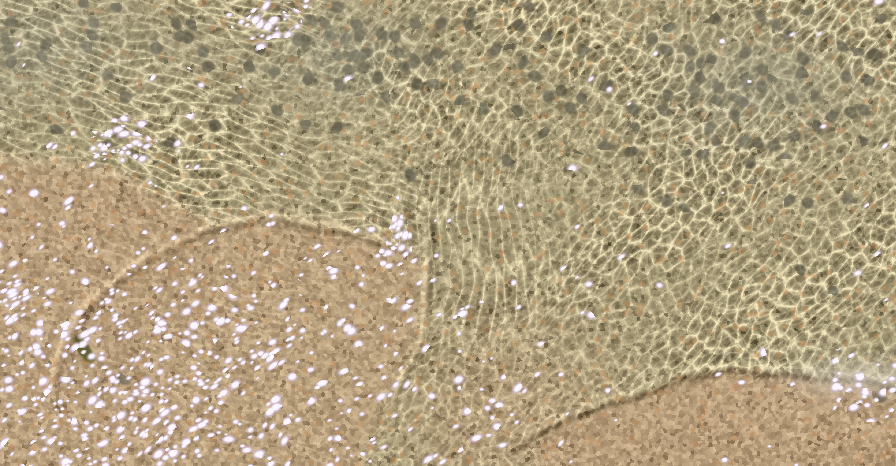
Reproduce this texture procedurally as a Shadertoy shader.

```glsl
// Sunlit shallow water rippling over a sandy shore, with pebbles and glints.

const vec3 SHADE  = vec3(0.41, 0.35, 0.255);
const vec3 SUNLIT = vec3(0.93, 0.86, 0.71);
const vec3 STONE  = vec3(0.36, 0.35, 0.29);
const vec3 ORANGE = vec3(0.77, 0.56, 0.36);
const vec3 LILAC  = vec3(0.81, 0.73, 0.84);
const vec3 GLINT  = vec3(0.99, 0.97, 1.0);
const vec3 LEAF   = vec3(0.32, 0.34, 0.14);

vec2 hash2(vec2 p) {
    vec3 q = fract(p.xyx * vec3(0.1031, 0.1030, 0.0973));
    q += dot(q, q.yzx + 33.33);
    return fract((q.xx + q.yz) * q.zy);
}

// Cellular noise: nearest distance, second distance, two random values per cell.
vec4 cellular(vec2 p) {
    vec2 cell = floor(p), f = p - cell;
    vec4 result = vec4(9.0, 9.0, 0.0, 0.0);
    for (int y = -1; y <= 1; y++)
    for (int x = -1; x <= 1; x++) {
        vec2 o = vec2(x, y);
        float d = length(o + 0.1 + 0.8 * hash2(cell + o) - f);
        if (d < result.x) result = vec4(d, result.x, hash2(cell + o + 57.0));
        else result.y = min(result.y, d);
    }
    return result;
}

// Layered sines that bend straight lines into ripples.
vec2 sway(vec2 p, float freq, float amp) {
    vec2 s = sin(p.yx * freq + vec2(0.7, 2.1) + 2.0 * sin(p * freq * 0.37));
    return p + amp * (s + 0.45 * sin(p.yx * freq * 2.3 + s.yx * 1.7));
}

vec2 turn(vec2 p, float a) {
    return mat2(cos(a), -sin(a), sin(a), cos(a)) * p;
}

// Bright net of refracted light, centred around zero.
float caustic(vec2 p, float angle, vec2 freq, float sharpness) {
    vec4 c = cellular(turn(p, angle) * freq);
    return exp(-sharpness * (c.y - c.x)) - 0.33;
}

float blob(vec2 p, vec2 centre, vec2 radius) {
    vec2 d = (p - centre) / radius;
    return exp(-dot(d, d));
}

float band(float d, float width) { return exp(-d * d / (width * width)); }

float below(float d, float blur) { return 1.0 - smoothstep(-blur, blur, d); }

// Glints: x is the halo, y the white core.
vec2 glints(vec2 p, float freq, float density) {
    vec4 c = cellular(turn(p, 0.5) * freq * vec2(0.8, 1.2));
    float size = step(c.z, density) * (0.25 + 0.35 * c.w);
    return vec2(below(c.x - size, 0.14), below(c.x - size * 0.65, 0.12)) * step(0.01, size);
}

void mainImage(out vec4 fragColor, in vec2 fragCoord) {
    vec2 p = fragCoord / iResolution.y;
    vec2 w = sway(p, 21.0, 0.007);
    vec2 edge = sway(p, 17.0, 0.006);

    // Signed distances to the thin edges of the waves
    float arc = (length((edge - vec2(0.6, 0.1)) / vec2(0.5, 0.43)) - 1.0) * 0.45;
    float seam = edge.x - 0.917 + 0.65 * pow(0.47 - edge.y, 2.0);
    float inlet = edge.y - 0.665 + 0.7 * edge.x * edge.x;
    float beach = edge.y - 0.2 + 0.56 * pow(edge.x - 1.65, 2.0);

    // Where the water is thin, and where each ripple direction rules
    float pool = below(arc, 0.04) * below(seam, 0.04);
    float bank = below(inlet, 0.03) * below(p.x - 0.47, 0.07);
    float sand = below(beach, 0.02) * smoothstep(1.05, 1.2, p.x);
    float dry = max(max(pool * 0.87, bank * 0.92), sand);
    dry = max(dry, 0.65 * blob(p, vec2(1.08, 0.1), vec2(0.23, 0.2)));
    float fan = blob(p, vec2(1.03, 0.45), vec2(0.17, 0.25));
    float left = below(p.x - 0.82 + 0.15 * sin(p.y * 9.0), 0.2);

    // Ripples
    float net = caustic(w, 0.95, vec2(23.0, 39.0), 5.0);
    float fine = caustic(w + 3.1, 0.6, vec2(36.0, 60.0), 4.5);
    float flat_ = caustic(w, -0.28, vec2(15.0, 52.0), 4.5);
    vec2 spread = vec2((w.x - 1.03) / (1.0 + 0.8 * (0.45 - w.y)), w.y);
    float streaks = caustic(spread, 0.0, vec2(43.0, 7.0), 5.0);
    float ripple = mix(net * 0.75 + fine * 0.4, flat_ * 0.75 + fine * 0.3, left);
    ripple = mix(ripple, streaks * 0.85 + fine * 0.15, fan);
    float swell = 0.8 + 0.25 * sin(w.x * 11.0 + 3.0 * sin(w.y * 7.0));
    float tone = 0.53 + ripple * swell * (1.0 - 0.85 * dry) + 0.02 * dry;

    // Sand grains
    vec4 grain = cellular(p * 125.0);
    vec4 grit = cellular(p * 62.0 + 9.0);
    tone += 0.30 * (grain.z - 0.5) + 0.12 * (grit.z - 0.5);
    tone -= 0.22 * step(0.9, grain.w);

    // Lit crest and shadow of each wave edge
    float arcFade = below(p.x - 0.84, 0.08) * smoothstep(0.1, 0.2, p.y);
    float seamFade = smoothstep(0.12, 0.2, p.y) * below(p.y - 0.55, 0.08);
    float beachFade = smoothstep(1.08, 1.13, p.x);
    tone += arcFade * (0.25 * band(arc - 0.004, 0.007) - 0.24 * band(arc + 0.012, 0.009));
    tone += seamFade * (0.3 * band(seam, 0.006) - 0.2 * band(seam - 0.013, 0.008));
    tone += beachFade * (0.2 * band(beach - 0.014, 0.009) - 0.36 * band(beach, 0.008));
    tone += 0.16 * band(inlet, 0.008) * below(p.x - 0.45, 0.04);

    // Colour: warm on the sand, greener in the deeper water
    vec3 col = mix(SHADE, SUNLIT, clamp(tone, -0.15, 1.08));
    col += mix(vec3(-0.015, 0.005, -0.008), vec3(0.035, -0.005, -0.015), dry);
    col = mix(col, ORANGE, 0.45 * step(0.9, grit.w) * below(grit.x - 0.4, 0.12));

    // Dark pebbles under the far water
    float deep = smoothstep(0.45, 0.95, p.y + 0.2 * (p.x - 1.0)) * (1.0 - dry);
    float bed = max(blob(p, vec2(0.72, 0.88), vec2(0.16, 0.1)), blob(p, vec2(1.63, 0.82), vec2(0.2, 0.12)));
    vec4 stone = cellular(sway(p, 40.0, 0.004) * 31.0);
    float pebble = below(stone.x - 0.4, 0.12) * step(stone.z, 0.16 * deep + 0.4 * bed);
    col = mix(col, STONE + 0.12 * (stone.w - 0.5), 0.68 * pebble);
    col = mix(col, vec3(0.60, 0.61, 0.55), 0.3 * bed + 0.3 * blob(p, vec2(0.05, 0.9), vec2(0.3, 0.13)));
    col = mix(col, LEAF, 0.85 * below(length(turn(p - vec2(0.18, 0.25), -1.0) / vec2(0.032, 0.013)) - 1.0, 0.3));

    // Sky glints, dense over the near left pool
    float density = 0.33 * blob(p, vec2(0.36, 0.19), vec2(0.3, 0.2)) + 0.10 * blob(p, vec2(0.1, 0.1), vec2(0.35, 0.4));
    density += 0.8 * blob(p, vec2(0.59, 0.95), vec2(0.055, 0.03)) + 0.6 * blob(p, vec2(0.24, 0.69), vec2(0.09, 0.04));
    density += 0.9 * blob(p, vec2(0.855, 0.49), vec2(0.025, 0.05)) + 0.5 * blob(p, vec2(0.02, 0.36), vec2(0.05, 0.06));
    density += 0.35 * blob(p, vec2(1.87, 0.17), vec2(0.09, 0.05)) + 0.06 * blob(p, vec2(0.95, 0.2), vec2(0.35, 0.25)) + 0.006;
    vec2 shine = max(glints(w, 48.0, density), glints(w + 5.0, 75.0, density * 0.8));
    col = mix(col, vec3(0.85, 0.83, 0.79), 0.5 * blob(p, vec2(1.84, 0.19), vec2(0.13, 0.04)));
    col = mix(col, LILAC, 0.75 * shine.x);
    col = mix(col, GLINT, shine.y);

    fragColor = vec4(clamp(col, 0.0, 1.0), 1.0);
}
```
